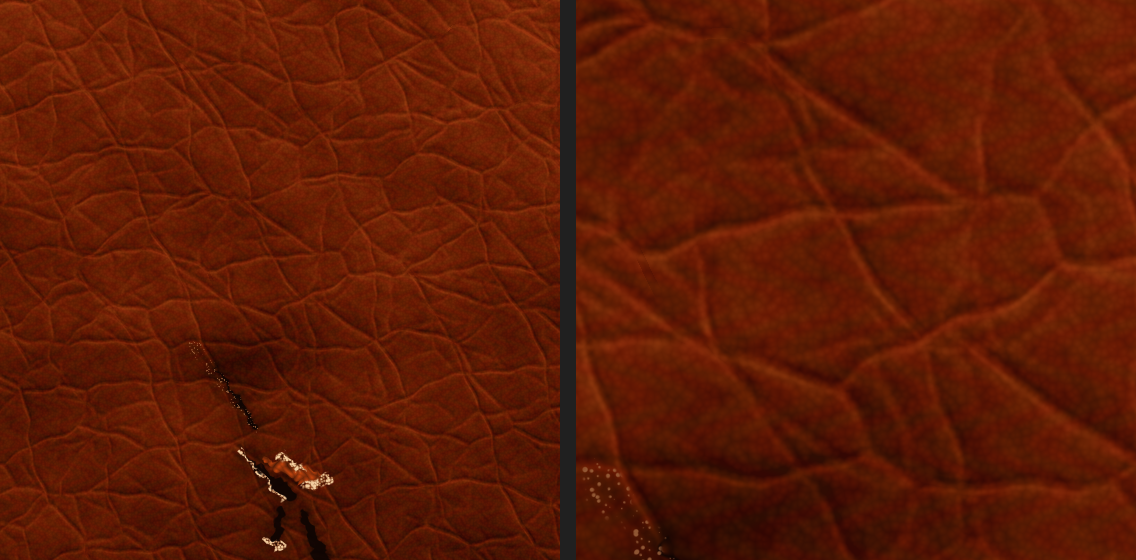
Left, the full canvas; right, a detail of the centre.
This texture is drawn by a WebGL 1 fragment shader. Its source:

```glsl
precision highp float;
uniform vec2 u_resolution;

// Leather palette
const vec3 DEEP = vec3(0.23, 0.05, 0.01);
const vec3 TAN = vec3(0.40, 0.11, 0.01);
const vec3 LIT = vec3(0.56, 0.20, 0.05);
const vec3 VOID = vec3(0.05, 0.015, 0.01);
const vec3 FLAP = vec3(0.54, 0.19, 0.04);
const vec3 FIBRE = vec3(0.62, 0.40, 0.25);
const vec3 FIBRE_LIT = vec3(0.95, 0.80, 0.62);

// Fold networks and grain, in canvas units
const vec2 LONG_SCALE = vec2(6.0, 11.0);
const vec2 STEEP_SCALE = vec2(9.5, 4.5);
const vec2 SMALL_SCALE = vec2(12.0, 16.0);
const float LONG_ANGLE = 0.06;
const float STEEP_ANGLE = 0.36;
const float SMALL_ANGLE = -0.35;
const float CREASE_WIDTH = 0.0032;
const float FOLD_WIDTH = 0.0120;
const vec2 SHADOW_OFFSET = vec2(0.0025, 0.0065);
const float RIDGE_GAIN = 0.29;
const float SHADOW_GAIN = 0.19;
const float FOLD_GAIN = 0.26;
const float FINE_GRAIN = 200.0;
const float COARSE_GRAIN = 75.0;
const float JITTER = 0.9;

vec2 hash2(vec2 p) {
  vec3 q = fract(p.xyx * vec3(0.1031, 0.1030, 0.0973));
  q += dot(q, q.yzx + 33.33);
  return fract((q.xx + q.yz) * q.zy);
}

vec2 cellPoint(vec2 cell) {
  return cell + 0.5 + JITTER * (hash2(cell + 57.0) - 0.5);
}

// Cellular noise: x = distance to nearest point, y = distance to cell border
vec2 cellular(vec2 p) {
  vec2 home = floor(p), nearest = vec2(0.0), owner = home;
  float best = 8.0;
  for (int j = -1; j <= 1; j++)
    for (int i = -1; i <= 1; i++) {
      vec2 cell = home + vec2(float(i), float(j));
      vec2 r = cellPoint(cell) - p;
      float d = dot(r, r);
      if (d < best) { best = d; nearest = r; owner = cell; }
    }
  float border = 8.0;
  for (int j = -1; j <= 1; j++)
    for (int i = -1; i <= 1; i++) {
      vec2 r = cellPoint(owner + vec2(float(i), float(j))) - p;
      vec2 gap = r - nearest;
      if (dot(gap, gap) > 0.0001)
        border = min(border, dot(0.5 * (r + nearest), normalize(gap)));
    }
  return vec2(sqrt(best), border);
}

// Layered sines that bend the folds
vec2 wander(vec2 p) {
  return 0.015 * sin(p.yx * vec2(13.0, 11.0) + vec2(0.7, 2.1))
       + 0.006 * sin(p.yx * vec2(37.0, 31.0) + p * 17.0)
       + 0.0020 * sin(p.yx * vec2(113.0, 97.0) + p * 41.0);
}

// One network: x = sharp crest, y = soft shoulder
vec2 network(vec2 p, vec2 scale, float angle) {
  float c = cos(angle), s = sin(angle);
  float d = cellular(mat2(c, -s, s, c) * p * scale + scale.yx).y / sqrt(scale.x * scale.y);
  vec2 t = d / vec2(CREASE_WIDTH, FOLD_WIDTH);
  return exp(-t * t);
}

vec2 folds(vec2 p) {
  vec2 q = p + wander(p);
  float fade = 0.5 + 0.5 * sin(p.x * 23.0 + 3.0 * sin(p.y * 19.0));
  vec2 major = network(q, LONG_SCALE, LONG_ANGLE) * (0.70 + 0.30 * fade);
  vec2 steep = network(q, STEEP_SCALE, STEEP_ANGLE) * (0.95 - 0.35 * fade);
  vec2 small = network(q, SMALL_SCALE, SMALL_ANGLE) * (0.10 + 0.45 * fade);
  return max(major, max(steep, small));
}

// Tapered stroke, signed distance
float stroke(vec2 p, vec2 a, vec2 b, float ra, float rb) {
  vec2 ab = b - a;
  float h = clamp(dot(p - a, ab) / dot(ab, ab), 0.0, 1.0);
  return length(p - a - ab * h) - mix(ra, rb, h);
}

float cover(float d) { return 1.0 - smoothstep(-0.002, 0.002, d); }

void main() {
  vec2 uv = gl_FragCoord.xy / u_resolution.y;
  float fine = 0.42 - cellular(uv * FINE_GRAIN).x;
  float coarse = 0.42 - cellular(uv * COARSE_GRAIN + 9.0 + 0.4 * sin(uv.yx * 160.0)).x;

  // Leather tone: broad light, grain, lit folds and their shadows
  float tone = 0.46 + 0.36 * (uv.y - 0.5) + 0.20 * fine + 0.20 * coarse;
  tone += 0.12 * sin(uv.x * 9.0 + 2.0 * sin(uv.y * 8.0)) * sin(uv.y * 14.0 + uv.x * 5.0);
  tone += 0.08 * sin(uv.x * 31.0 + 2.5 * sin(uv.y * 27.0)) * sin(uv.y * 43.0 + 2.0 * sin(uv.x * 21.0));
  vec2 crest = folds(uv), shade = folds(uv - SHADOW_OFFSET);
  tone += RIDGE_GAIN * crest.x - SHADOW_GAIN * shade.x + FOLD_GAIN * (crest.y - shade.y);
  vec2 dent = (uv - vec2(0.44, 0.36)) / vec2(0.10, 0.05);
  tone -= 0.36 * exp(-dot(dent, dent));
  tone = clamp(tone, -0.1, 1.1);
  vec3 color = mix(DEEP, TAN, min(tone * 2.0, 1.0));
  color = mix(color, LIT, max(tone * 2.0 - 1.0, 0.0));
  color += vec3(0.010, -0.012, 0.0) * sin(uv.x * 150.0 + 4.0 * sin(uv.y * 113.0));

  // Torn slit and openings
  vec2 q = uv + 0.003 * sin(uv.yx * vec2(210.0, 170.0)) + 0.006 * coarse;
  float hole = stroke(q, vec2(0.385, 0.345), vec2(0.455, 0.24), 0.001, 0.005);
  hole = min(hole, stroke(q, vec2(0.437, 0.185), vec2(0.512, 0.118), 0.002, 0.014));
  hole = min(hole, stroke(q, vec2(0.50, 0.09), vec2(0.495, 0.04), 0.006, 0.008));
  hole = min(hole, stroke(q, vec2(0.54, 0.085), vec2(0.58, -0.01), 0.005, 0.014));
  color *= 1.0 - 0.35 * exp(-max(hole, 0.0) * 50.0);
  color = mix(color, VOID, 0.9 * cover(hole));
  float flap = stroke(q, vec2(0.475, 0.176), vec2(0.56, 0.145), 0.005, 0.018);
  color = mix(color, FLAP * (1.0 + coarse), cover(flap));

  // Pale fibres on the torn rims and scuffs at the tip
  float rim = stroke(q, vec2(0.428, 0.196), vec2(0.505, 0.107), 0.002, 0.004);
  rim = min(rim, stroke(q, vec2(0.503, 0.183), vec2(0.55, 0.157), 0.009, 0.001));
  rim = min(rim, stroke(q, vec2(0.545, 0.132), vec2(0.582, 0.142), 0.007, 0.011));
  rim = min(rim, stroke(q, vec2(0.475, 0.035), vec2(0.50, 0.026), 0.003, 0.010));
  vec3 fibre = mix(FIBRE, FIBRE_LIT, smoothstep(-0.2, 0.25, fine + coarse));
  color = mix(color, fibre, cover(rim) * smoothstep(-0.5, -0.1, fine + coarse));
  float scuff = stroke(q, vec2(0.345, 0.385), vec2(0.46, 0.235), 0.010, 0.005);
  color = mix(color, FIBRE, 0.8 * cover(scuff) * smoothstep(0.15, 0.4, fine + 0.6 * coarse));

  gl_FragColor = vec4(clamp(color, 0.0, 1.0), 1.0);
}
```
